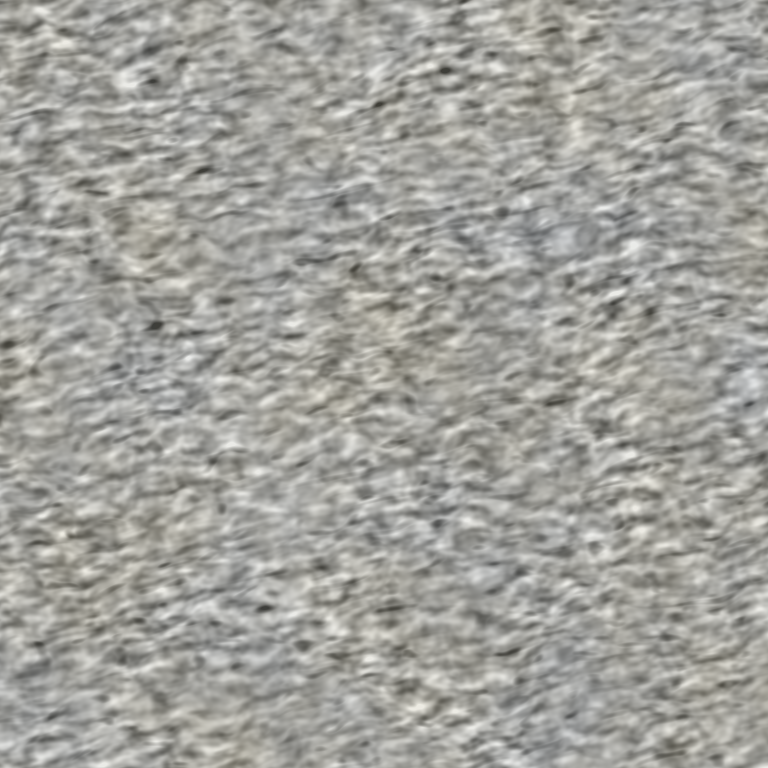
A WebGL 1 fragment shader for this texture:

```glsl
precision highp float;
uniform vec2 u_resolution;

vec2 latticeGradient(vec2 cell) {
  vec3 h = fract(cell.xyx * vec3(0.1031, 0.1030, 0.0973));
  h += dot(h, h.yzx + 33.33);
  float angle = 6.2832 * fract((h.x + h.y) * h.z);
  return vec2(cos(angle), sin(angle));
}

float gradientNoise(vec2 p) {
  vec2 cell = floor(p);
  vec2 f = p - cell;
  vec2 w = f * f * f * (f * (f * 6.0 - 15.0) + 10.0);
  vec2 e = vec2(1.0, 0.0);
  float a = dot(latticeGradient(cell), f);
  float b = dot(latticeGradient(cell + e.xy), f - e.xy);
  float c = dot(latticeGradient(cell + e.yx), f - e.yx);
  float d = dot(latticeGradient(cell + e.xx), f - e.xx);
  return mix(mix(a, b, w.x), mix(c, d, w.x), w.y);
}

// Coordinates along and across the slanted grain, gently bent
vec2 grainSpace(vec2 p) {
  vec2 along = vec2(cos(0.2), sin(0.2));
  vec2 q = vec2(dot(p, along), dot(p, vec2(-along.y, along.x)));
  q.y += 0.014 * gradientNoise(p * 5.0 + 11.0);
  q += 0.006 * vec2(gradientNoise(p * 24.0 + 31.0), gradientNoise(p * 22.0 + 57.0));
  return q;
}

// Short ridges and hollows in three sizes
float grainRelief(vec2 q) {
  float coarse = gradientNoise(q * vec2(25.0, 62.0) + 70.0);
  float fine = gradientNoise(q * vec2(46.0, 98.0) + 140.0);
  float specks = gradientNoise(q * vec2(85.0, 125.0) + 230.0);
  return coarse + 0.7 * fine + 0.35 * specks;
}

// Sparse dark pits and thin longer creases
float pitDepth(vec2 q) {
  float pits = smoothstep(0.24, 0.58, gradientNoise(q * vec2(30.0, 66.0) + 310.0));
  float creases = smoothstep(0.3, 0.6, gradientNoise(q * vec2(11.0, 72.0) + 390.0));
  return pits + 0.6 * creases;
}

void main() {
  vec2 p = gl_FragCoord.xy / min(u_resolution.x, u_resolution.y);
  vec2 q = grainSpace(p);

  // Broad stains and areas of rougher or smoother surface
  float stain = gradientNoise(p * 4.0 + 3.0) + 0.6 * gradientNoise(p * 11.0 + 45.0);
  float roughness = 1.0 + 0.6 * gradientNoise(p * 7.0 + 83.0);

  float tone = 0.64 + 0.05 * stain;
  tone += roughness * (0.33 * grainRelief(q) - 0.2 * pitDepth(q));
  tone = clamp(tone, 0.24, 0.92);

  // Warm and cool drift over the grey
  float warmth = gradientNoise(p * 5.0 + 21.0) + 0.5 * gradientNoise(p * 18.0 + 64.0);
  vec3 color = tone + vec3(0.004, 0.002, -0.019) + warmth * vec3(0.018, 0.004, -0.03);
  gl_FragColor = vec4(color, 1.0);
}
```
